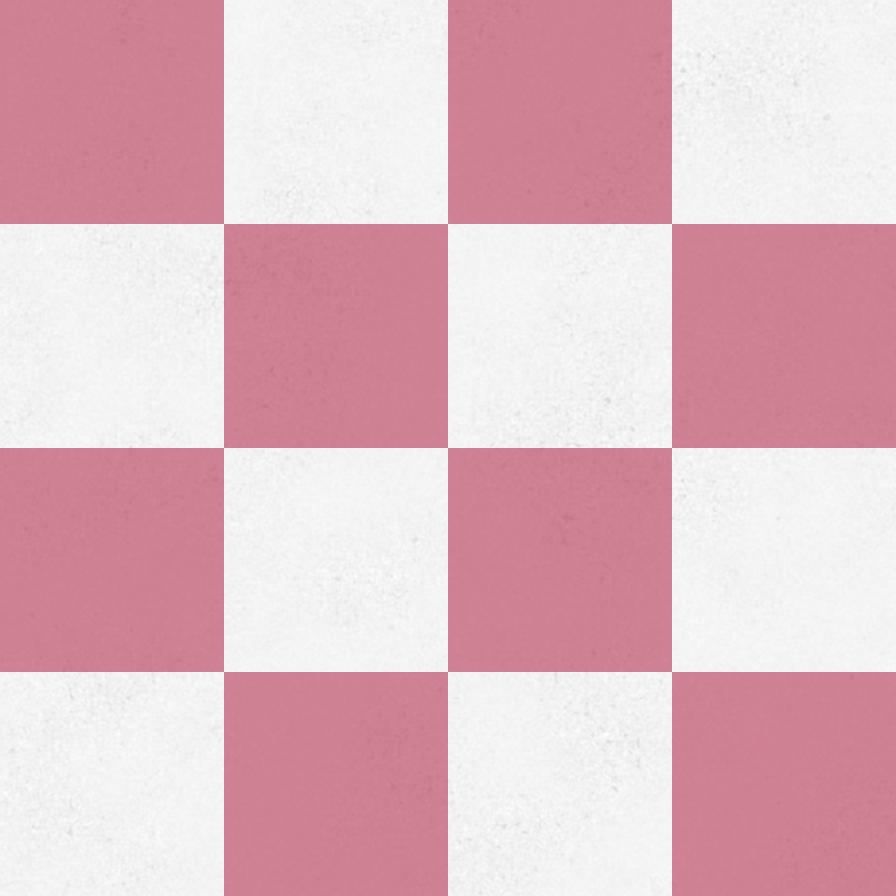
Write a Shadertoy shader that draws this pattern.

```glsl
// A four by four checkerboard of dusty rose and off-white squares with a
// worn, plaster-like surface. Wrapping gradient noise supplies the fine grain,
// the soft mottling, and the pits that gather in scuffed patches.

#define CHECKS 4.0
#define ROSE vec3(0.806, 0.504, 0.574)
#define CHALK vec3(0.953, 0.953, 0.953)
#define GRAIN_CELLS 230.0
#define PIT_CELLS 120.0
#define WEAR_CELLS 5.0
#define GRAIN_DEPTH 0.042
#define MOTTLE_DEPTH 0.022
#define PIT_DEPTH 0.085

vec2 hash22(vec2 p) {
    vec3 q = fract(p.xyx * vec3(0.1031, 0.1030, 0.0973));
    q += dot(q, q.yzx + 33.33);
    return fract((q.xx + q.yz) * q.zy);
}

vec2 gradient(vec2 cell, float period, float seed) {
    return hash22(mod(cell, period) + seed) * 2.0 - 1.0;
}

// Gradient noise that wraps after a whole number of cells
float noise(vec2 uv, float period, float seed) {
    vec2 p = uv * period;
    vec2 i = floor(p), f = p - i;
    vec2 u = f * f * f * (f * (f * 6.0 - 15.0) + 10.0);
    vec2 e = vec2(1.0, 0.0);
    float a = dot(gradient(i, period, seed), f);
    float b = dot(gradient(i + e, period, seed), f - e);
    float c = dot(gradient(i + e.yx, period, seed), f - e.yx);
    float d = dot(gradient(i + 1.0, period, seed), f - 1.0);
    return mix(mix(a, b, u.x), mix(c, d, u.x), u.y);
}

float fbm(vec2 uv, float period, float seed) {
    float sum = 0.0, amplitude = 1.0;
    for (int octave = 0; octave < 5; octave++) {
        sum += amplitude * noise(uv, period, seed);
        period *= 2.0;
        seed += 17.0;
        amplitude *= 0.6;
    }
    return sum;
}

// 0 on chalk squares, 1 on rose squares, with edges one pixel wide
float checker(vec2 uv) {
    vec2 pixel = CHECKS / iResolution.xy;
    vec2 edge = 0.5 - abs(mod(uv * CHECKS + 0.5, 2.0) - 1.0);
    vec2 side = clamp(edge / (0.5 * pixel), -1.0, 1.0);
    return 0.5 - 0.5 * side.x * side.y;
}

void mainImage(out vec4 fragColor, in vec2 fragCoord) {
    vec2 uv = fragCoord / iResolution.xy;
    float rose = checker(uv);

    // Scuffed patches, stronger on the pale squares
    float wear = smoothstep(-0.35, 0.6, fbm(uv, WEAR_CELLS, 11.0));
    wear *= mix(1.0, 0.65, rose);

    // Fine and medium grain
    float grain = noise(uv, GRAIN_CELLS, 53.0)
                + 0.6 * noise(uv, floor(GRAIN_CELLS * 0.45), 91.0);

    // Small dark pits, and a few larger ones
    float pits = smoothstep(0.2, 0.55, noise(uv, PIT_CELLS, 137.0)) * wear;
    pits += 0.6 * smoothstep(0.42, 0.65, noise(uv, floor(PIT_CELLS * 0.6), 173.0));

    float mottle = fbm(uv, WEAR_CELLS * 3.0, 211.0);
    float shade = 1.0 + GRAIN_DEPTH * grain * (0.55 + wear)
                + MOTTLE_DEPTH * mottle * (0.4 + 0.4 * wear)
                - PIT_DEPTH * pits - 0.012 * (wear - 0.4);

    vec3 color = mix(CHALK, ROSE, rose) * shade;
    fragColor = vec4(clamp(color, 0.0, 1.0), 1.0);
}
```
